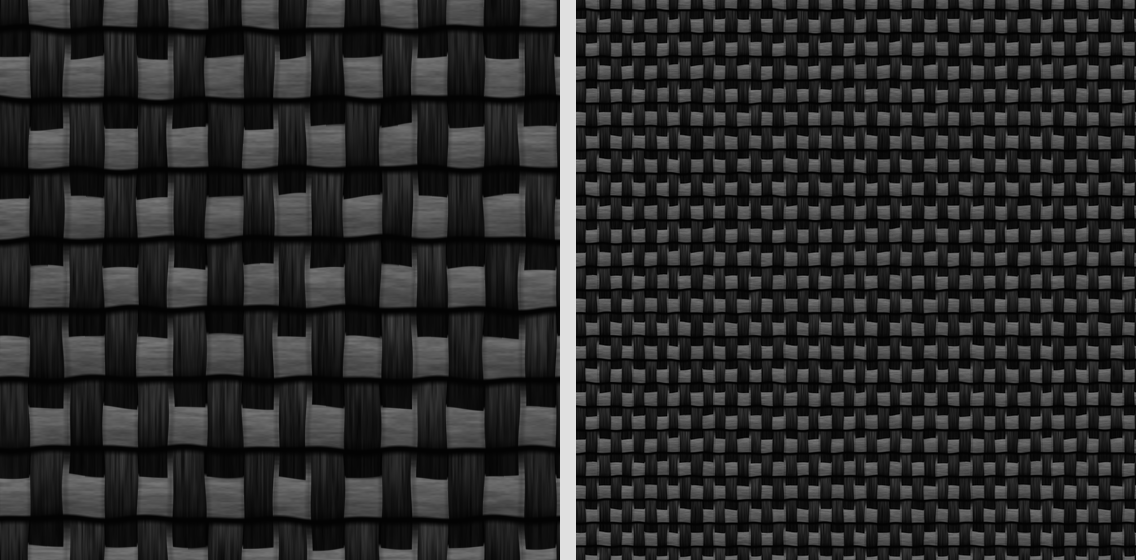
Left, the tile; right, the same tile 3 across and 3 down.
Write a three.js fragment shader that draws this texture.

```glsl
varying vec2 vUv;

const float TAU = 6.2831853;
const float COLUMNS = 16.0;          // upright strands, even so the weave wraps
const float ROWS = 8.0;              // level reeds, even so the weave wraps
const vec2 WEAVE_OFFSET = vec2(0.12, -0.417);
const float TAIL_LENGTH = 0.40;      // part of the next row a strand covers
const float TAIL_JITTER = 0.05;
const float TAIL_TILT = 0.06;
const float GAP_MIN = 0.015;         // half gaps, in columns
const float GAP_MAX = 0.085;
const float SOFT_X = 0.025;
const float SOFT_Y = 0.015;
const float STRAND_GRAIN = 0.75;
const float REED_GRAIN = 0.22;
const vec3 REED_TOP = vec3(0.405);
const vec3 REED_BOTTOM = vec3(0.285);
const vec3 STRAND_LIT = vec3(0.145);
const vec3 STRAND_LOW = vec3(0.075);
const vec3 STRAND_TAIL = vec3(0.045);
const vec3 CREVICE = vec3(0.012);

float hash(vec2 p) {
  vec3 q = fract(vec3(p.xyx) * 0.1031);
  q += dot(q, q.yzx + 33.33);
  return fract((q.x + q.y) * q.z);
}

// Value noise that wraps after the given number of cells
float grain(vec2 uv, vec2 cells) {
  vec2 p = uv * cells;
  vec2 i = floor(p);
  vec2 f = fract(p);
  f = f * f * (3.0 - 2.0 * f);
  vec2 a = mod(i, cells);
  vec2 b = mod(i + 1.0, cells);
  return mix(mix(hash(a), hash(vec2(b.x, a.y)), f.x),
             mix(hash(vec2(a.x, b.y)), hash(b), f.x), f.y);
}

// Uneven spacing: x counts columns, y counts rows downwards
vec2 weaveCoord(vec2 p) {
  float spread = 0.045 * sin(TAU * p.x) + 0.052 * cos(TAU * (4.0 * p.x - 0.75));
  float sway = 0.022 * sin(TAU * (5.0 * p.x + 3.0 * p.y))
             + 0.018 * sin(TAU * (3.0 * p.x - 7.0 * p.y));
  float sag = 0.016 * sin(TAU * (5.0 * p.x + 2.0 * p.y))
            + 0.014 * sin(TAU * (8.0 * p.x - 3.0 * p.y))
            + 0.015 * cos(TAU * (p.x + p.y));
  return p * vec2(COLUMNS, ROWS) + WEAVE_OFFSET + vec2(sway - spread, sag);
}

// Half width of the opening beside a strand; some are wide
float halfGap(float edge) {
  float wide = smoothstep(0.0, 0.65, cos(TAU * 5.0 * edge / COLUMNS - 4.12));
  return mix(GAP_MIN, GAP_MAX, wide);
}

void main() {
  vec2 down = vec2(vUv.x, 1.0 - vUv.y);
  vec2 w = weaveCoord(down);
  vec2 cell = mod(floor(w), vec2(COLUMNS, ROWS));
  vec2 f = fract(w);
  float over = mod(cell.x + cell.y, 2.0);
  float variation = hash(cell + 7.0);

  // Strand shape: a full crossing, or a short tail above the bare reed
  float edge = floor(w.x + 0.5);
  float gap = halfGap(edge);
  float edgeDistance = abs(w.x - edge);
  float across = smoothstep(gap - SOFT_X, gap + SOFT_X, edgeDistance);
  float tailEnd = TAIL_LENGTH + TAIL_JITTER * (variation - 0.5)
                + TAIL_TILT * (hash(cell + 31.0) - 0.5) * (f.x - 0.5);
  float belowTail = smoothstep(tailEnd - SOFT_Y, tailEnd + SOFT_Y, f.y);
  float strandMask = across * max(over, 1.0 - belowTail);

  // Pale reed with level fibres
  float reedFibre = 0.5 * grain(vUv, vec2(32.0, 256.0))
                  + 0.3 * grain(vUv, vec2(16.0, 112.0))
                  + 0.2 * grain(vUv, vec2(128.0, 384.0));
  vec3 reed = mix(REED_TOP, REED_BOTTOM, smoothstep(0.42, 0.95, f.y));
  reed *= 1.0 + REED_GRAIN * (reedFibre - 0.5) * 2.0;
  reed *= 0.95 + 0.1 * variation;
  reed *= mix(0.82, 1.0, smoothstep(0.0, 0.14, edgeDistance));
  reed *= mix(0.25, 1.0, smoothstep(0.05, 0.46, f.y));
  float open = smoothstep(0.03, 0.07, gap);
  reed = mix(CREVICE, reed, max(open, smoothstep(0.34, 0.42, f.y)));

  // Dark strand with upright fibres
  float strandFibre = 0.5 * grain(vUv, vec2(320.0, 12.0))
                    + 0.3 * grain(vUv, vec2(144.0, 16.0))
                    + 0.2 * grain(vUv, vec2(448.0, 40.0));
  vec3 crossing = mix(STRAND_LIT, STRAND_LOW, smoothstep(0.2, 0.9, f.y));
  vec3 strand = mix(STRAND_TAIL, crossing, over);
  strand *= 1.0 + STRAND_GRAIN * (strandFibre - 0.5) * 2.0;
  strand *= 0.8 + 0.4 * variation;
  strand *= mix(0.65, 1.0, smoothstep(gap, gap + 0.16, edgeDistance));
  strand *= mix(0.5, 1.0, smoothstep(0.0, 0.2, 1.0 - f.y));

  // Black groove between reeds
  float groove = smoothstep(0.015, 0.12, f.y) * smoothstep(0.01, 0.06, 1.0 - f.y);
  vec3 color = mix(reed, strand, strandMask);
  gl_FragColor = vec4(mix(CREVICE, color, groove), 1.0);
}
```
